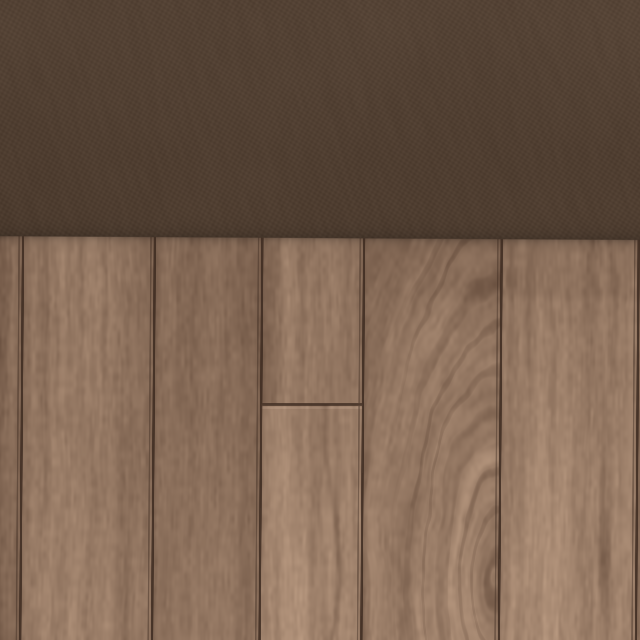
Give the GLSL for this texture, as a three.js fragment shader.

```glsl
varying vec2 vUv;

const vec3 FABRIC_DARK = vec3(0.285, 0.220, 0.170);
const vec3 FABRIC_LIGHT = vec3(0.345, 0.275, 0.220);
const vec3 WOOD_DARK = vec3(0.36, 0.265, 0.205);
const vec3 WOOD_LIGHT = vec3(0.75, 0.625, 0.525);
const vec3 SEAM_COLOR = vec3(0.23, 0.16, 0.12);
const float FABRIC_EDGE = 0.631;
const float EDGE_SLOPE = -0.006;
const float SEAM_LEAN = 0.007;
const float CROSS_SEAM = 0.368;
const float SEAM_WIDTH = 0.0013;
const float SOFT = 0.0013;
const float WEAVE_COUNT = 105.0;
const vec2 KNOT = vec2(0.775, 0.10);

float hash(vec2 p) {
  return fract(sin(dot(p, vec2(127.1, 311.7))) * 43758.5453);
}

float noise(vec2 p) {
  vec2 i = floor(p), f = fract(p);
  f = f * f * (3.0 - 2.0 * f);
  return mix(mix(hash(i), hash(i + vec2(1.0, 0.0)), f.x),
             mix(hash(i + vec2(0.0, 1.0)), hash(i + vec2(1.0)), f.x), f.y);
}

float fbm(vec2 p) {
  float sum = 0.0, amp = 0.5;
  for (int i = 0; i < 4; i++) {
    sum += amp * noise(p);
    p = p * 2.03 + 17.3;
    amp *= 0.5;
  }
  return sum;
}

float line(float d, float width) {
  return 1.0 - smoothstep(width, width + SOFT, abs(d));
}

float spot(vec2 d, vec2 size) {
  d /= size;
  return exp(-dot(d, d));
}

// Starts a new board right of a joint and adds its dark and faint lines.
void joint(float x, float at, float boardTone, float boardId,
           inout float tone, inout float id, inout float seam) {
  float right = step(at, x);
  tone = mix(tone, boardTone, right);
  id = mix(id, boardId, right);
  seam = max(seam, 0.85 * line(x - at, SEAM_WIDTH));
  seam = max(seam, 0.45 * line(x - at + 0.006, 0.0006));
  seam = max(seam, 0.25 * exp(-abs(x - at) / 0.004));
}

vec3 fabric(vec2 p) {
  float bend = 0.012 * sin(p.x * 5.0 + p.y * 3.0);
  vec2 q = vec2(p.x + 0.35 * p.y, p.y - 0.18 * p.x + bend) * WEAVE_COUNT;
  float weave = sin(q.x * 6.2832) * sin(q.y * 6.2832);
  float threads = noise(vec2(p.x * 150.0 + p.y * 40.0, p.y * 25.0)) - 0.5;
  float light = 0.30 + 0.35 * smoothstep(0.68, 1.0, p.y) + 0.18 * p.x;
  light += 0.30 * weave + 0.22 * threads + 0.3 * (fbm(p * 5.0) - 0.47);
  vec3 color = mix(FABRIC_DARK, FABRIC_LIGHT, light);
  float above = p.y - FABRIC_EDGE - EDGE_SLOPE * p.x;
  return color * (1.0 - 0.16 * exp(-above / 0.012));
}

vec3 wood(vec2 p) {
  float x = p.x - SEAM_LEAN * (p.y - FABRIC_EDGE);
  float tone = 0.42, id = 0.0, seam = 0.0;
  joint(x, 0.036, 0.49, 1.0, tone, id, seam);
  joint(x, 0.242, 0.43, 2.0, tone, id, seam);
  joint(x, 0.410, 0.50, 3.0, tone, id, seam);
  joint(x, 0.569, 0.43, 4.0, tone, id, seam);
  joint(x, 0.784, 0.61, 5.0, tone, id, seam);
  joint(x, 0.998, 0.40, 6.0, tone, id, seam);

  // Short board with a joint across it
  float inShort = step(0.410, x) * step(x, 0.569);
  float lower = inShort * step(p.y, CROSS_SEAM);
  tone += 0.12 * lower;
  id += 6.0 * lower;
  seam = max(seam, 0.8 * inShort * line(p.y - CROSS_SEAM, SEAM_WIDTH));

  // Straight grain, bent into arches around the knot
  float wobble = 0.018 * (fbm(vec2(x * 9.0, p.y * 5.0) + id * 7.0) - 0.47);
  vec2 k = vec2(x, p.y) - KNOT;
  float arch = length(k * vec2(1.0, 0.34)) + 2.0 * wobble;
  float figured = step(3.5, id) * step(id, 4.5);
  float across = mix(x + wobble, arch, figured);
  float broad = noise(vec2(across * 42.0 + id * 13.0, p.y * 1.6)) - 0.5;
  float streak = noise(vec2(across * 110.0 + id * 31.0, p.y * 4.0)) - 0.5;
  float fiber = noise(vec2(across * 240.0, p.y * 32.0) + id * 9.0) - 0.5;
  float pores = noise(vec2(x * 150.0, p.y * 90.0)) - 0.5;
  float calm = id > 1.5 && id < 2.5 ? 0.55 : 1.0;
  tone += calm * (0.20 * broad + 0.20 * streak) + 0.13 * fiber + 0.10 * pores;
  float vein = smoothstep(0.72, 1.0, 0.5 + 0.5 * sin(arch * 250.0 + 5.0 * broad));
  tone -= 0.15 * figured * vein * smoothstep(0.59, 0.68, x);

  // Larger marks and light
  tone += 0.18 * figured * smoothstep(0.59, 0.70, x) * smoothstep(0.62, 0.40, p.y);
  tone -= 0.20 * spot(vec2(x, p.y) - vec2(0.948, 0.115), vec2(0.010, 0.075));
  tone -= 0.14 * figured * spot(k, vec2(0.025, 0.06));
  float curl = x - 0.522 - 0.012 * sin(p.y * 14.0);
  tone -= 0.18 * lower * exp(-curl * curl / 0.00003);
  tone += 0.11 * spot(vec2(x - 0.115, 0.0), vec2(0.038, 1.0));
  tone += 0.10 * smoothstep(0.55, 0.05, p.y) - 0.02;
  tone -= 0.09 * smoothstep(0.525, 0.545, p.y) * smoothstep(0.50, 0.82, x);

  vec3 color = mix(WOOD_DARK, WOOD_LIGHT, clamp(tone, 0.0, 1.0));
  color += 0.05 * inShort * line(p.y - CROSS_SEAM + 0.005, 0.001);
  float below = FABRIC_EDGE + EDGE_SLOPE * p.x - p.y;
  color *= 1.0 - 0.22 * exp(-max(below, 0.0) / 0.007);
  return mix(color, SEAM_COLOR, seam);
}

void main() {
  float edge = vUv.y - FABRIC_EDGE - EDGE_SLOPE * vUv.x;
  vec3 color = mix(wood(vUv), fabric(vUv), smoothstep(-SOFT, SOFT, edge));
  gl_FragColor = vec4(color, 1.0);
}
```
